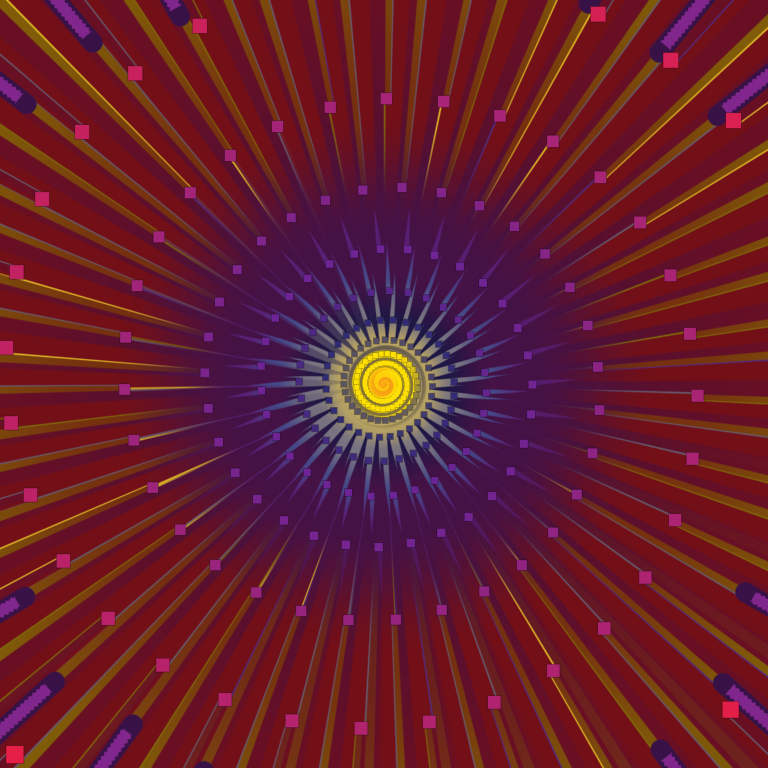
This background is drawn by a Shadertoy shader. Its source:

```glsl
// A long spiral of small square tiles winds in to a golden core.
// Each tile casts a faceted wedge outwards; tiles sit at equal angle steps
// on a logarithmic spiral, and each turn is one layer, drawn inner to outer.

const float TAU = 6.2831853;
const float STEP = 0.2;        // angle between tiles
const float SHRINK = 0.01188;  // log radius lost per tile

float hash(float n) { return fract(sin(n * 12.9898) * 43758.547); }

// Face colour of a tile at a given spiral radius
vec3 tileColour(float r) {
    vec3 c = mix(vec3(1.0, 0.66, 0.08), vec3(1.0, 0.88, 0.02), smoothstep(0.0, 0.02, r));
    c = mix(c, vec3(0.36, 0.33, 0.38), smoothstep(0.04, 0.047, r));
    c = mix(c, vec3(0.19, 0.17, 0.46), smoothstep(0.052, 0.075, r));
    c = mix(c, vec3(0.43, 0.14, 0.58), smoothstep(0.08, 0.15, r));
    c = mix(c, vec3(0.66, 0.14, 0.46), smoothstep(0.16, 0.4, r));
    return mix(c, vec3(0.9, 0.12, 0.28), smoothstep(0.38, 0.65, r));
}

// Light facets: sand near the core, then slate, blue and violet
vec3 glowColour(float r) {
    vec3 c = mix(vec3(0.72, 0.64, 0.38), vec3(0.47, 0.45, 0.5), smoothstep(0.055, 0.09, r));
    c = mix(c, vec3(0.27, 0.28, 0.53), smoothstep(0.095, 0.145, r));
    return mix(c, vec3(0.35, 0.12, 0.46), smoothstep(0.14, 0.19, r));
}

// Thin far slivers in slate, olive, gold or violet
vec3 sliverColour(float id) {
    float h = hash(id);
    if (h < 0.4) return vec3(0.4, 0.35, 0.43);
    if (h < 0.7) return vec3(0.5, 0.4, 0.04);
    return h < 0.82 ? vec3(0.88, 0.72, 0.15) : vec3(0.33, 0.16, 0.48);
}

// Wedge colour: r pixel radius, start tile radius, v across in -1..1, e edge blur
vec3 wedgeColour(float r, float start, float id, float v, float e) {
    // Far colours: wine and red facets, brown behind the outer tiles
    vec3 wine = mix(vec3(0.33, 0.06, 0.19), vec3(0.41, 0.06, 0.14), smoothstep(0.25, 0.55, r));
    vec3 red = vec3(0.45, 0.06, 0.09);
    vec3 brown = mix(vec3(0.46, 0.19, 0.06), vec3(0.5, 0.36, 0.03), smoothstep(0.36, 0.65, r));
    float split = smoothstep(-e, e, v + 0.5 - smoothstep(0.08, 0.2, start));
    vec3 far = mix(wine, red, split);
    float outer = smoothstep(0.19, 0.23, start) * (1.0 - smoothstep(0.42, 0.48, start));
    far = mix(far, mix(brown, wine, smoothstep(-e, e, v - 0.25)), outer);

    // Slivers run along one side of the wedge
    float sliver = smoothstep(-e, e, -0.8 - v) * smoothstep(0.22, 0.3, r);
    far = mix(far, sliverColour(id), sliver);

    vec3 c = mix(vec3(0.11, 0.09, 0.27), vec3(0.27, 0.07, 0.27), smoothstep(0.075, 0.145, r));
    c = mix(c, far, smoothstep(0.19, 0.36, r));

    // Tapered light facet just behind the tile
    float reach = mix(0.85, 0.3, smoothstep(0.07, 0.16, start));
    float taper = 1.0 - (r / start - 1.0) / reach;
    float facet = smoothstep(-e, e, v - 1.0 + 1.3 * taper) * step(0.0, taper);
    facet *= 1.0 - smoothstep(0.17, 0.25, start);
    c = mix(c, glowColour(r), facet);

    // Wedges from the core glow along their whole length
    vec3 glow = mix(glowColour(r), sliverColour(id), smoothstep(0.2, 0.27, r));
    glow = mix(tileColour(r), glow, smoothstep(0.042, 0.052, r));
    return mix(glow, c, smoothstep(0.05, 0.058, start));
}

void mainImage(out vec4 fragColor, in vec2 fragCoord) {
    float px = 1.0 / iResolution.y;
    vec2 p = (fragCoord - 0.5 * iResolution.xy) * px;
    float r = max(length(p), 1e-4);
    float angle = atan(p.y, p.x);
    float t = mod(angle - 3.929, TAU);
    vec3 col = r < 0.05 ? tileColour(r) : glowColour(r);
    vec4 tiles = vec4(0.0);

    // One layer per turn of the spiral
    for (int k = 14; k >= -1; k--) {
        float along = t + TAU * float(k);
        float id = floor(along / STEP + 0.5);
        if (id < 0.0) continue;
        float start = 0.681 * exp(-SHRINK * id);
        float halfSize = 0.00325 + 0.0125 * start;

        // Wedge with straight radial sides, slimmer for the outer tiles
        float width = halfSize / start * mix(1.0, 0.8, smoothstep(0.18, 0.24, start));
        float v = (along - id * STEP) / width;
        float e = px / (width * r);
        float cover = smoothstep(-e, e, 1.0 - abs(v)) * smoothstep(-px, px, r - start);
        if (cover > 0.0) col = mix(col, wedgeColour(r, start, id, v, e), cover);

        // Square face
        float a = 3.929 + id * STEP;
        vec2 q = abs(p - start * vec2(cos(a), sin(a)));
        float face = smoothstep(px, -px, max(q.x, q.y) - halfSize);
        tiles = mix(tiles, vec4(tileColour(start), 1.0), face);
    }

    // Rounded navy strips with toothed violet cores in the corners
    float turned = mod(angle + TAU * 0.25, TAU) - TAU * 0.25;
    float slot = floor((turned + 0.023) / STEP);
    float across = abs(turned - (slot + 0.5) * STEP + 0.023) * r;
    float begin = 0.53 + 0.06 * hash(slot + 3.0);
    float strip = length(vec2(across, min(r - begin - 0.013, 0.0))) - 0.013;
    col = mix(col, vec3(0.22, 0.07, 0.28), smoothstep(px, -px, strip));
    float teeth = 0.0075 + 0.001 * sin(r * 900.0);
    float core = max(across - teeth, begin + 0.025 - r);
    col = mix(col, vec3(0.5, 0.15, 0.55), smoothstep(px, -px, core));
    col = mix(col, tiles.rgb, tiles.a);

    // Golden core: dark seam between turns, orange swirl in the middle
    float turn = fract((t + log(r / 0.681) * STEP / SHRINK) / TAU);
    float seam = smoothstep(0.3, 0.42, abs(fract(turn + 0.5) - 0.5));
    seam *= smoothstep(0.018, 0.03, r) * smoothstep(0.06, 0.05, r);
    col = mix(col, vec3(0.36, 0.32, 0.28), seam * 0.75);
    float swirl = smoothstep(-0.3, 0.5, sin(angle + 5.0 * log(r)));
    col = mix(col, vec3(0.96, 0.6, 0.08), swirl * smoothstep(0.026, 0.012, r) * 0.85);
    fragColor = vec4(col, 1.0);
}
```
